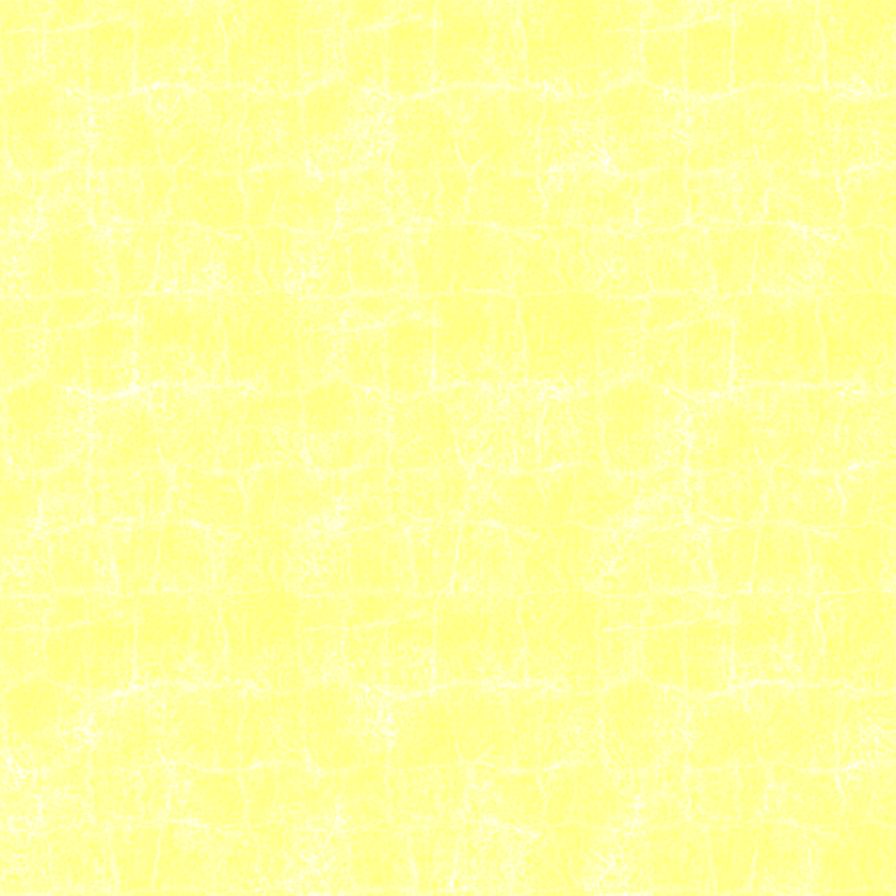
Write a WebGL 1 fragment shader that draws this texture.

```glsl
precision highp float;
// Pale yellow cracked masonry: a 3 by 3 repeat of uneven blocks under chalky, varying wear.

uniform vec2 u_resolution;

#define REPEATS 3.0
#define ROWS 4.0
#define COLUMNS 6.0
#define SEAM_WIDTH 0.0082
#define SEAM_GAIN 0.16
#define BLOCK_GAIN 0.035
#define STAIN_GAIN 0.1
#define WISP_GAIN 0.21
#define GRAIN_GAIN 0.29
#define BASE_BLUE 0.576
#define UNBOUNDED vec2(2048.0)

vec2 hash2(vec2 p) {
  vec3 q = fract(p.xyx * vec3(0.1031, 0.1030, 0.0973));
  q += dot(q, q.yzx + 33.33);
  return fract((q.xx + q.yz) * q.zy);
}

float cornerSlope(vec2 cell, vec2 offset, vec2 period) {
  return dot(hash2(mod(cell, period) + 17.0) * 2.0 - 1.0, offset);
}

// Gradient noise that wraps after the given number of cells
float noise(vec2 p, vec2 period) {
  vec2 i = floor(p), f = fract(p), e = vec2(1.0, 0.0);
  vec2 s = f * f * f * (f * (f * 6.0 - 15.0) + 10.0);
  float low = mix(cornerSlope(i, f, period), cornerSlope(i + e.xy, f - e.xy, period), s.x);
  float high = mix(cornerSlope(i + e.yx, f - e.yx, period), cornerSlope(i + e.xx, f - e.xx, period), s.x);
  return mix(low, high, s.y);
}

float fbm(vec2 p, vec2 period) {
  float sum = 0.0, gain = 0.6;
  for (int i = 0; i < 3; i++) {
    sum += gain * noise(p, period);
    p *= 2.0;
    period *= 2.0;
    gain *= 0.6;
  }
  return sum;
}

float softLine(float d) {
  return exp(-d * d / (SEAM_WIDTH * SEAM_WIDTH));
}

// Slanted crack from a to b inside the unit tile
float crack(vec2 p, vec2 a, vec2 b) {
  vec2 q = fract(p) - a, ab = b - a;
  return softLine(length(q - ab * clamp(dot(q, ab) / dot(ab, ab), 0.0, 1.0)));
}

// Thin bright threads where a noise field crosses zero
float threads(vec2 p, vec2 period) {
  return 1.0 - smoothstep(0.0, 0.13, abs(fbm(p, period)));
}

// Returns seam strength and block tone
vec2 masonry(vec2 p) {
  float y = p.y - 0.02;
  float level = ROWS * y + 0.19 * (1.0 - cos(6.28318 * y));
  float row = floor(level), height = level - row;
  float rowId = mod(row, ROWS);
  float seam = 0.85 * softLine(min(height, 1.0 - height) / ROWS);

  // Upright joints, each shifted and leaning by its own amount
  float x = p.x * COLUMNS + 0.43 * rowId;
  float column = floor(x), block = column - 2.0;
  for (int i = -1; i <= 2; i++) {
    float joint = column + float(i);
    vec2 key = vec2(mod(joint, COLUMNS), rowId);
    vec2 shift = hash2(key + 41.0) - 0.5;
    float edge = joint + 0.65 * shift.x + 0.5 * shift.y * (height - 0.5);
    seam = max(seam, mix(0.45, 1.0, hash2(key + 73.0).x) * softLine((x - edge) / COLUMNS));
    block += step(edge, x);
  }
  float tone = hash2(vec2(mod(block, COLUMNS), rowId) + 97.0).x - 0.5;
  return vec2(seam, tone);
}

void main() {
  vec2 uv = gl_FragCoord.xy / u_resolution;
  vec2 p = uv * REPEATS;

  // Bend the seams the same way in every repeat
  vec2 bend = vec2(0.03, 0.085) * vec2(noise(p * 4.0 + 3.4, vec2(4.0)), noise(p * 4.0, vec2(4.0)));
  bend += 0.025 * vec2(noise(p * 17.0, vec2(17.0)), noise(p * 17.0 + 9.3, vec2(17.0)));
  vec2 stone = p + bend;

  vec2 wall = masonry(stone);
  float seam = max(wall.x, crack(stone, vec2(0.03, 0.86), vec2(0.40, 0.95)));
  seam = max(seam, crack(stone, vec2(0.34, 0.28), vec2(0.80, 0.20)));
  seam = max(seam, crack(stone, vec2(0.53, 0.51), vec2(0.57, 0.40)));
  seam = max(seam, crack(stone, vec2(0.65, 0.49), vec2(0.57, 0.40)));

  // Stains follow the repeat in part; wear differs across the canvas
  float wear = fbm(uv * 8.0 + 5.2, UNBOUNDED);
  float stain = 0.65 * wear + 0.8 * fbm(p * 5.0, vec2(5.0));
  float fade = clamp(0.78 + 0.9 * noise(uv * 19.0 + 31.0, UNBOUNDED), 0.35, 1.1);

  // Chalky threads gather in the pale stains
  float wisps = 0.65 * threads(stone * 18.0, vec2(18.0));
  wisps += 0.5 * threads(uv * 66.0 + 11.0, UNBOUNDED);
  wisps *= smoothstep(-0.25, 0.4, stain);

  // Fine grain with upright streaks, bent to hide its lattice
  float grain = 0.5 * noise(stone * 57.0, vec2(57.0)) + 0.55 * noise(uv * 211.0, UNBOUNDED);
  grain += 0.35 * noise(stone * vec2(53.0, 13.0), vec2(53.0, 13.0));
  grain *= 1.0 + 0.9 * clamp(stain, -0.4, 0.5);

  float blue = BASE_BLUE + BLOCK_GAIN * wall.y + SEAM_GAIN * seam * fade;
  blue += STAIN_GAIN * stain + WISP_GAIN * wisps + GRAIN_GAIN * grain;
  gl_FragColor = vec4(1.0, 1.0, clamp(blue, 0.48, 0.95), 1.0);
}
```
